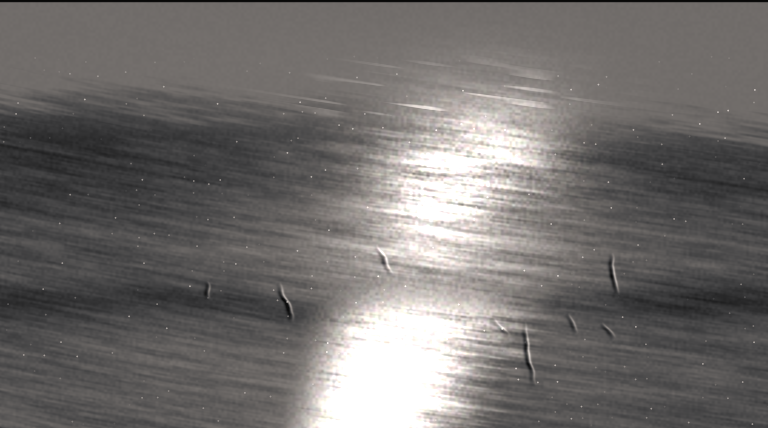
Write a Shadertoy shader that draws this texture.

```glsl
// Brushed metal with a dark rolled edge, two glossy highlights, dust and small cracks.

float hash(vec2 p) {
    vec3 q = fract(vec3(p.xyx) * 0.1031);
    q += dot(q, q.yzx + 33.33);
    return fract((q.x + q.y) * q.z);
}

float noise(vec2 p) {
    vec2 cell = floor(p), f = fract(p);
    f = f * f * (3.0 - 2.0 * f);
    return mix(mix(hash(cell), hash(cell + vec2(1, 0)), f.x),
               mix(hash(cell + vec2(0, 1)), hash(cell + vec2(1, 1)), f.x), f.y);
}

// Soft elliptical spot
float glow(vec2 p, vec2 centre, vec2 radius) {
    vec2 q = (p - centre) / radius;
    return exp(-dot(q, q));
}

// Layered fibres, long along the brushing direction
float brushing(vec2 b) {
    return 0.4 * noise(b * vec2(5.0, 65.0))
         + 0.35 * noise(b * vec2(9.0, 130.0) + 17.0)
         + 0.25 * noise(b * vec2(24.0, 210.0) + 41.0);
}

// Raised wavy ridge: a lit side and a shaded side
float crack(vec2 p, vec2 a, vec2 b) {
    vec2 axis = b - a, q = p - a;
    float h = clamp(dot(q, axis) / dot(axis, axis), 0.0, 1.0);
    float side = (axis.x * q.y - axis.y * q.x) / length(axis);
    side += 0.014 * (noise(vec2(p.y * 45.0, a.x * 30.0)) - 0.5);
    float lit = exp(-pow(side / 0.003, 2.0));
    float shade = exp(-pow((side + 0.007) / 0.005, 2.0));
    return (lit - 0.75 * shade) * sin(3.1416 * h);
}

// Sparse bright specks, one candidate per cell
float dust(vec2 p) {
    vec2 cell = floor(p * 32.0);
    vec2 spot = 0.2 + 0.6 * vec2(hash(cell + 3.0), hash(cell + 71.0));
    float d = length(fract(p * 32.0) - spot);
    return step(0.8, hash(cell + 19.0)) * hash(cell + 7.0) * smoothstep(0.11, 0.02, d);
}

void mainImage(out vec4 fragColor, in vec2 fragCoord) {
    vec2 p = fragCoord / iResolution.y;
    vec2 brushed = vec2(p.x, p.y + 0.16 * p.x + 0.012 * sin(p.x * 2.5));
    float fibre = brushing(brushed) - 0.5;
    float grain = noise(p * 150.0) - 0.5;

    // Dark body, lighter towards the middle, with a shadow fold across it
    float body = 0.19 + 0.11 * smoothstep(0.65, 0.36, p.y);
    body += 0.18 * glow(p, vec2(0.98, 0.48), vec2(0.5, 0.4));
    body += 0.04 * glow(p, vec2(0.4, 0.05), vec2(0.5, 0.16));
    float fold = exp(-pow((p.y - 0.285 - 0.02 * sin(p.x * 5.0)) / 0.05, 2.0));
    body -= 0.12 * fold * (1.0 - 0.8 * glow(p, vec2(1.05, 0.3), vec2(0.22, 1.0)));
    body -= 0.06 * glow(p, vec2(1.6, 0.27), vec2(0.13, 0.06));
    body += fibre * (0.16 + 0.12 * body) + 0.04 * grain;

    // Smooth upper face, meeting the body along a frayed edge
    float edge = 0.745 - 0.025 * p.x * p.x + 0.13 * fibre;
    float face = smoothstep(edge - 0.06, edge + 0.065, p.y);
    float faceTone = 0.425 + 0.02 * glow(p, vec2(0.9, 0.84), vec2(0.6, 0.12)) + 0.015 * grain;
    float tone = mix(body, faceTone, face);

    // Upper highlight, leaning right towards the top
    vec2 lean = vec2(p.x - 0.18 * (p.y - 0.6), p.y);
    float shine = 0.55 * glow(lean, vec2(1.07, 0.59), vec2(0.19, 0.17));
    shine += 0.3 * glow(lean, vec2(1.02, 0.54), vec2(0.1, 0.1));
    shine += 0.2 * glow(lean, vec2(1.2, 0.64), vec2(0.13, 0.12));
    shine += 0.16 * glow(p, vec2(1.06, 0.38), vec2(0.25, 0.08));

    // Lower highlight, cut off by the fold
    float leftRim = 0.68 + 0.3 * p.y + 0.08 * fibre;
    float rightRim = 1.08 + 0.5 * p.y + 0.1 * fibre;
    float pool = smoothstep(leftRim - 0.05, leftRim + 0.12, p.x)
               * smoothstep(rightRim + 0.1, rightRim - 0.16, p.x)
               * smoothstep(0.345, 0.24, p.y + 0.08 * fibre);
    shine += 0.5 * pool;
    shine *= 1.0 + 1.5 * fibre + 0.35 * grain;
    shine += 0.55 * glow(vec2(p.x - 0.3 * p.y, p.y), vec2(0.86, 0.06), vec2(0.13, 0.2));
    tone += shine;

    // Bright scratches above the upper highlight
    float scratch = smoothstep(0.66, 0.92, noise(brushed * vec2(8.0, 105.0) + 5.0));
    tone += 0.42 * scratch * glow(p, vec2(1.03, 0.775), vec2(0.25, 0.055));

    // Cracks, each as start and end
    vec4 cracks[8] = vec4[8](
        vec4(0.65, 0.34, 0.69, 0.25), vec4(1.43, 0.41, 1.45, 0.31),
        vec4(1.22, 0.25, 1.257, 0.1), vec4(0.88, 0.43, 0.92, 0.36),
        vec4(1.15, 0.26, 1.19, 0.21), vec4(0.486, 0.345, 0.493, 0.3),
        vec4(1.41, 0.25, 1.44, 0.21), vec4(1.33, 0.27, 1.35, 0.22));
    for (int i = 0; i < 8; i++) {
        float strength = i < 4 ? 0.36 : 0.22;
        tone += strength * crack(p, cracks[i].xy, cracks[i].zw);
    }
    tone += 0.35 * dust(p) * smoothstep(0.9, 0.78, p.y);

    // Warm grey tint with faint iridescence in the shine
    vec3 tint = mix(vec3(1.0, 1.0, 1.02), vec3(1.035, 0.995, 0.97), smoothstep(0.2, 0.45, tone));
    vec3 colour = max(tone, 0.05) * tint;
    vec3 flecks = vec3(noise(p * 120.0 + 9.0), noise(p * 120.0 + 31.0), noise(p * 120.0 + 57.0));
    colour += 0.12 * (flecks - 0.5) * clamp(shine, 0.0, 1.0);

    // Dark strip along the top
    colour *= 1.0 - 0.93 * smoothstep(0.993, 0.997, p.y);
    fragColor = vec4(clamp(colour, 0.0, 1.0), 1.0);
}
```
